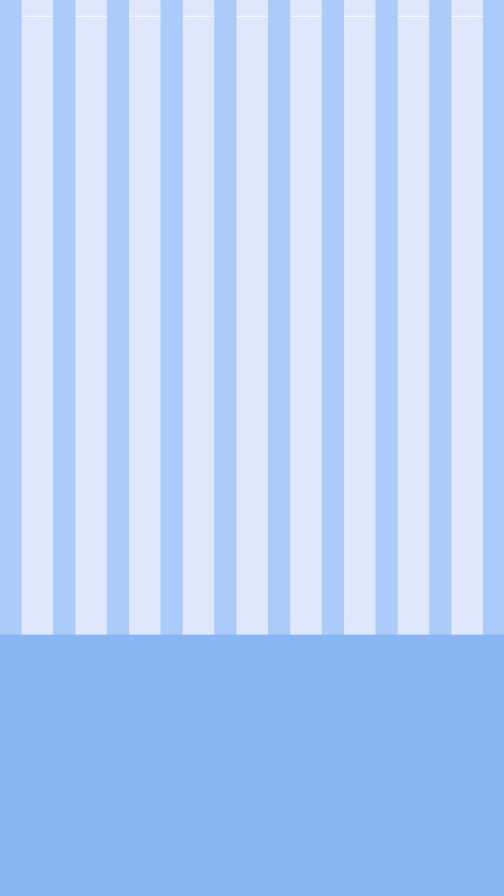
A Shadertoy shader for this pattern:

```glsl
// Pale vertical stripes on a light blue wall above a plain, deeper blue floor.
// Stripes repeat with mod; a hairline seam crosses them near the top.
// Every edge is smoothed by its coverage of one pixel.

const vec3 WALL_BLUE   = vec3(0.670, 0.798, 0.980);
const vec3 STRIPE_PALE = vec3(0.870, 0.906, 0.988);
const vec3 SEAM_WHITE  = vec3(0.945, 0.960, 0.995);
const vec3 FLOOR_BLUE  = vec3(0.541, 0.708, 0.953);

// Lengths across are shares of the width, lengths up are shares of the height.
const float STRIPE_COUNT  = 9.0;
const float STRIPE_START  = 0.0429;
const float STRIPE_WIDTH  = 0.0625;
const float STRIPE_PERIOD = 0.1066;
const float FLOOR_TOP     = 0.2917;
const float SEAM_HEIGHT   = 0.9818;
const float SEAM_WIDTH    = 0.0015;

// Share of a pixel of the given size that lies within a band.
float bandCoverage(float offset, float width, float pixel) {
    float low  = max(offset - 0.5 * pixel, -0.5 * width);
    float high = min(offset + 0.5 * pixel, 0.5 * width);
    return clamp((high - low) / pixel, 0.0, 1.0);
}

// Repeated stripes, limited to the given count.
float stripeMask(float x, float pixel) {
    float firstCenter = STRIPE_START + 0.5 * STRIPE_WIDTH;
    float along = x - firstCenter + 0.5 * STRIPE_PERIOD;
    float index = floor(along / STRIPE_PERIOD);
    float offset = mod(along, STRIPE_PERIOD) - 0.5 * STRIPE_PERIOD;
    float inRange = step(0.0, index) * step(index, STRIPE_COUNT - 1.0);
    return inRange * bandCoverage(offset, STRIPE_WIDTH, pixel);
}

void mainImage(out vec4 fragColor, in vec2 fragCoord) {
    vec2 uv = fragCoord / iResolution.xy;
    vec2 pixel = 1.0 / iResolution.xy;

    // Stripes with the seam drawn on them
    float seam = bandCoverage(uv.y - SEAM_HEIGHT, SEAM_WIDTH, pixel.y);
    vec3 stripeColor = mix(STRIPE_PALE, SEAM_WHITE, seam);
    vec3 color = mix(WALL_BLUE, stripeColor, stripeMask(uv.x, pixel.x));

    // Floor covers the lower part
    float floorMask = clamp((FLOOR_TOP - uv.y) / pixel.y + 0.5, 0.0, 1.0);
    color = mix(color, FLOOR_BLUE, floorMask);

    fragColor = vec4(color, 1.0);
}
```
